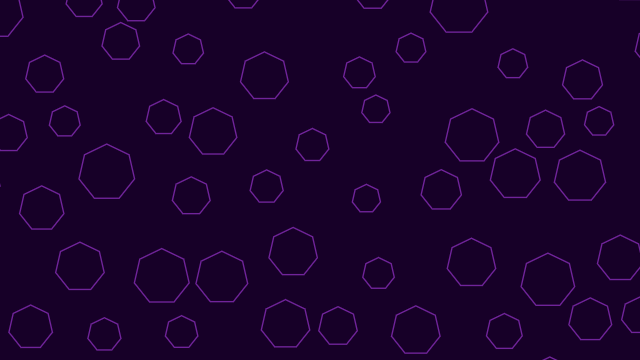
Give the GLSL for this pattern, as a Shadertoy shader.

```glsl
// Thin violet heptagon outlines scattered without overlap on a dark purple ground.

const vec3 GROUND = vec3(0.09, 0.0, 0.155);
const vec3 VIOLET = vec3(0.44, 0.14, 0.605);
const float TAU = 6.2831853;

// Lengths are fractions of the canvas height.
const vec2 CELL = vec2(0.215, 0.186);
const float JITTER = 0.062;
const float MIN_RADIUS = 0.040;
const float MAX_RADIUS = 0.083;
const float GAP = 0.004;
const float LINE_WIDTH = 0.0038;

vec3 hash32(vec2 p) {
    vec3 q = fract(p.xyx * vec3(0.1031, 0.1030, 0.0973));
    q += dot(q, q.yxz + 33.33);
    return fract((q.xxy + q.yzz) * q.zyx);
}

// Every other row is shifted by half a cell.
float rowShift(float row) {
    return 0.5 * mod(row, 2.0);
}

// Jittered centre of a cell in the staggered grid.
vec2 cellCentre(vec2 id) {
    vec3 rnd = hash32(id + 71.0);
    float angle = TAU * rnd.x;
    vec2 offset = JITTER * sqrt(rnd.y) * vec2(cos(angle), sin(angle));
    return (id + 0.5 + vec2(rowShift(id.y), 0.0)) * CELL + offset;
}

// Random radius, limited by half the distance to the nearest neighbour.
float cellRadius(vec2 id, vec2 centre) {
    float nearest = 1.0;
    for (int y = -1; y <= 1; y++) {
        for (int x = -1; x <= 1; x++) {
            if (x == 0 && y == 0) continue;
            vec2 other = cellCentre(id + vec2(x, y));
            nearest = min(nearest, distance(centre, other));
        }
    }
    float wanted = mix(MIN_RADIUS, MAX_RADIUS, hash32(id + 71.0).z);
    return min(wanted, 0.5 * nearest - GAP);
}

// Signed distance to a regular polygon resting on a flat lower side.
float polygonDistance(vec2 p, float radius, float sides) {
    float sector = TAU / sides;
    float angle = atan(p.x, -p.y);
    angle = mod(angle + 0.5 * sector, sector) - 0.5 * sector;
    return length(p) * cos(angle) - radius * cos(0.5 * sector);
}

// Distance to the closest outline among the surrounding cells.
float outlineDistance(vec2 p) {
    float closest = 1.0;
    float row = floor(p.y / CELL.y);
    for (int y = -1; y <= 1; y++) {
        float r = row + float(y);
        float column = floor(p.x / CELL.x - rowShift(r));
        for (int x = -1; x <= 1; x++) {
            vec2 id = vec2(column + float(x), r);
            vec2 centre = cellCentre(id);
            vec2 local = p - centre;
            if (length(local) > MAX_RADIUS + 0.02) continue;
            float radius = cellRadius(id, centre);
            closest = min(closest, abs(polygonDistance(local, radius, 7.0)));
        }
    }
    return closest;
}

void mainImage(out vec4 fragColor, in vec2 fragCoord) {
    float pixel = 1.0 / iResolution.y;
    vec2 p = fragCoord * pixel;

    // Antialiased stroke.
    float d = outlineDistance(p);
    float stroke = clamp(0.5 + (0.5 * LINE_WIDTH - d) / pixel, 0.0, 1.0);

    fragColor = vec4(mix(GROUND, VIOLET, stroke), 1.0);
}
```
